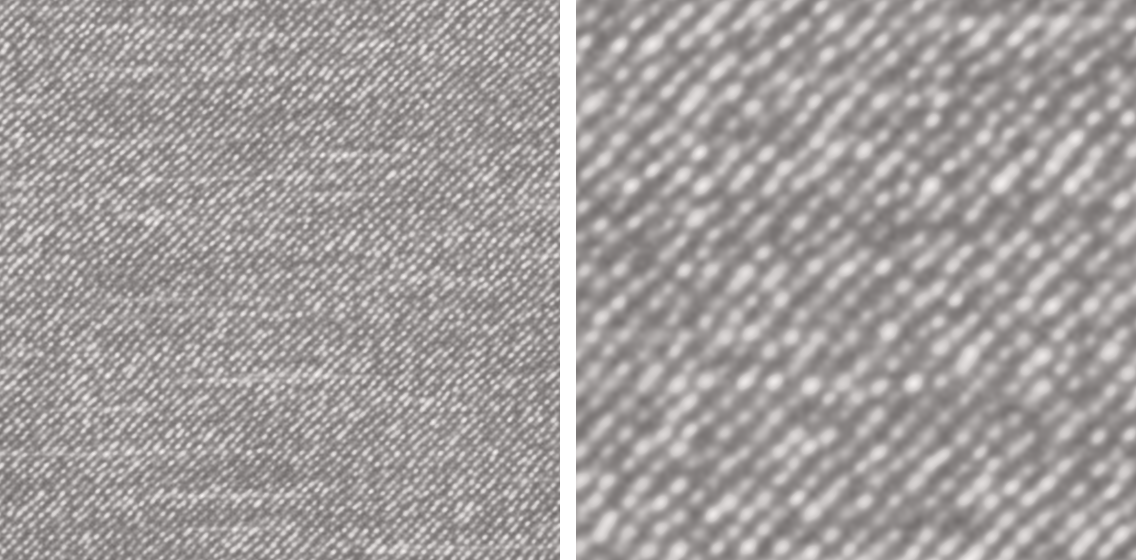
Left, the full canvas; right, a detail of the centre.
Give the GLSL for this texture, as a three.js fragment shader.

```glsl
// Grey twill cloth: short slanted stitches sit on a staggered grid of threads.
// Each stitch is a soft stretched spot with its own place and brightness;
// thin weft streaks, fine fibres and faint broad wear vary the tone.

#define ROWS 102.0          // weft threads over the canvas height
#define SLANT 0.75          // stitch direction in radians
#define STITCH_LENGTH 0.45  // soft radius along the stitch, in rows
#define STITCH_WIDTH 0.31   // soft radius across the stitch, in rows
#define JITTER 0.46         // scatter of the stitch centres, in rows
#define STITCH_GAIN 0.325   // brightness a full stitch adds
#define STREAK_GAIN 0.12    // brightness of the light weft streaks
#define FIBRE_GAIN 0.11     // strength of the fine fibre noise
#define GROUND vec3(0.481, 0.463, 0.460)
#define TINT vec3(1.0, 1.005, 1.003)

varying vec2 vUv;

float hash(vec2 p) {
  vec3 h = fract(p.xyx * vec3(0.1031, 0.1030, 0.0973));
  h += dot(h, h.yzx + 33.33);
  return fract((h.x + h.y) * h.z);
}

float valueNoise(vec2 p) {
  vec2 cell = floor(p);
  vec2 f = fract(p);
  f = f * f * (3.0 - 2.0 * f);
  float low = mix(hash(cell), hash(cell + vec2(1.0, 0.0)), f.x);
  float high = mix(hash(cell + vec2(0.0, 1.0)), hash(cell + 1.0), f.x);
  return mix(low, high, f.y);
}

// Slow change of tone along one weft thread, 0 to 1
float threadTone(float row, float x) {
  return valueNoise(vec2(x * 0.055 + 37.0 * hash(vec2(row, 5.0)), row + 211.0));
}

// Faint bending of the threads by layered sines
vec2 threadDrift(vec2 p) {
  float sideways = 0.5 * sin(p.y * 0.12 + 1.2 * sin(p.x * 0.05))
                 + 0.12 * sin(p.y * 0.47 + p.x * 0.06);
  float upward = 0.22 * sin(p.x * 0.09 + sin(p.y * 0.06));
  return vec2(sideways, upward);
}

// Sum of the soft stitches around a point, on a staggered grid
float stitches(vec2 p) {
  vec2 along = vec2(cos(SLANT), sin(SLANT));
  vec2 across = vec2(-along.y, along.x);
  float sum = 0.0;
  for (int j = -2; j <= 2; j++) {
    float row = floor(p.y) + float(j);
    float stagger = mod(row, 2.0);
    float nearest = floor((p.x - stagger) * 0.5 + 0.5);
    float tone = 0.70 + 0.60 * threadTone(row, p.x);
    for (int i = -1; i <= 1; i++) {
      vec2 id = vec2(nearest + float(i), row) + 50.0;
      vec2 scatter = vec2(hash(id), hash(id + 71.3)) - 0.5;
      vec2 centre = vec2(2.0 * (id.x - 50.0) + stagger, row + 0.5);
      vec2 d = p - centre - JITTER * scatter;
      float size = 0.85 + 0.3 * hash(id + 19.7);
      vec2 r = vec2(dot(d, along) / STITCH_LENGTH, dot(d, across) / STITCH_WIDTH) / size;
      float light = 0.55 + 0.9 * hash(id + 133.1);
      sum += light * tone * exp(-0.5 * dot(r, r));
    }
  }
  return sum;
}

// Rare light threads that fill the gaps between stitches
float weftStreaks(vec2 p) {
  float sum = 0.0;
  for (int j = -1; j <= 1; j++) {
    float row = floor(p.y) + float(j);
    float rare = smoothstep(0.80, 0.96, threadTone(row + 400.0, p.x * 0.5));
    float d = (p.y - row - 0.5) / 0.36;
    sum += rare * exp(-0.5 * d * d);
  }
  return sum;
}

void main() {
  vec2 weave = vUv * ROWS;
  vec2 p = weave + threadDrift(weave);

  // Fibres at two scales and broad, sideways stretched wear
  float fibre = 0.5 * valueNoise(weave * vec2(1.1, 1.9) + 17.0)
              + 0.5 * valueNoise(weave * 2.5 + 90.0) - 0.5;
  float wear = valueNoise(vUv * vec2(4.0, 9.0) + 8.0)
             + 0.7 * valueNoise(vUv * vec2(6.0, 34.0) + 50.0) - 0.85;

  float light = STITCH_GAIN * stitches(p) * (1.0 + 0.15 * wear)
              + STREAK_GAIN * weftStreaks(p)
              + FIBRE_GAIN * fibre + 0.024 * wear;

  // Soft shoulder keeps the brightest stitches pale grey
  light -= 0.5 * max(light - 0.31, 0.0);
  gl_FragColor = vec4(GROUND + TINT * light, 1.0);
}
```
